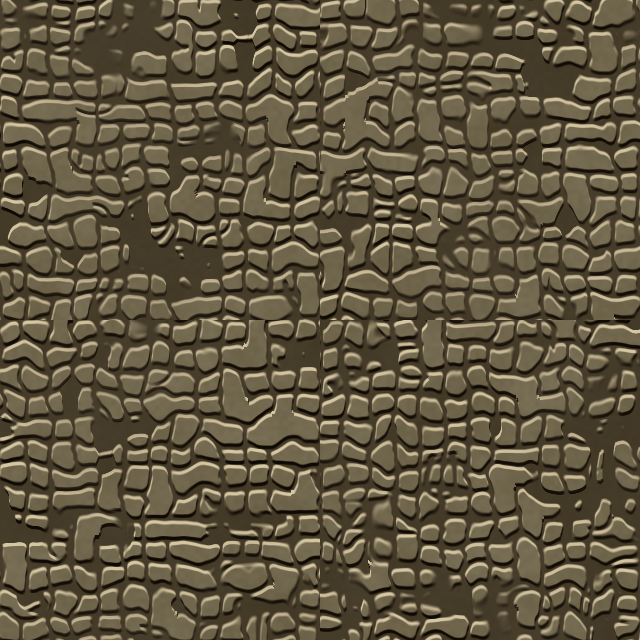
A WebGL 2 fragment shader for this texture:

```glsl
#version 300 es
precision highp float;

uniform vec2 u_resolution;
out vec4 fragColor;

const float CELLS = 26.0;
const vec3 GROOVE = vec3(0.27, 0.23, 0.16);
const vec3 PLATE = vec3(0.445, 0.405, 0.305);
const vec3 SHADOW = vec3(0.06, 0.035, 0.01);
const vec3 HIGHLIGHT = vec3(0.84, 0.78, 0.64);

float hash(vec2 p) {
    vec3 q = fract(vec3(p.xyx) * 0.1031);
    q += dot(q, q.yzx + 33.33);
    return fract((q.x + q.y) * q.z);
}

float noise(vec2 p) {
    vec2 i = floor(p);
    vec2 f = fract(p);
    f = f * f * (3.0 - 2.0 * f);
    float low = mix(hash(i), hash(i + vec2(1.0, 0.0)), f.x);
    float high = mix(hash(i + vec2(0.0, 1.0)), hash(i + 1.0), f.x);
    return mix(low, high, f.y);
}

float smoothMin(float a, float b, float k) {
    float h = max(k - abs(a - b), 0.0) / k;
    return min(a, b) - 0.25 * h * h * k;
}

// Bends the straight lattice; rows undulate more than columns
vec2 warp(vec2 p) {
    vec2 broad = vec2(noise(p * vec2(0.8, 1.0) + 11.3), noise(p * vec2(1.1, 0.9) + 57.9)) - 0.5;
    vec2 fine = vec2(noise(p * 2.7 + 23.1), noise(p * 2.3 + 71.7)) - 0.5;
    return p + broad * vec2(0.45, 0.65) + fine * vec2(0.14, 0.16);
}

// Signed distance to the groove edge: positive on the plates
float plateDistance(vec2 p) {
    vec2 w = warp(p);
    vec2 line = round(w);
    vec2 cell = floor(w);
    vec2 d = abs(w - line) - vec2(0.09, 0.135);

    // Some lattice edges are missing, which joins neighbouring plates
    d.x += 0.5 * step(hash(vec2(line.x, cell.y) + 5.0), 0.16);
    d.y += 0.5 * step(hash(vec2(cell.x, line.y) + 91.0), 0.09);
    float dist = smoothMin(d.x, d.y, 0.22);

    // Stray curled cracks and worn patches
    float curl = abs(noise(p * 0.8 + 40.0) - 0.5) * 1.3 - 0.075;
    curl += 0.5 * smoothstep(0.4, 0.55, noise(p * 0.45 + 83.0));
    dist = smoothMin(dist, curl, 0.14);
    return dist - 0.3 * smoothstep(0.8, 0.92, noise(p * 0.7 + 130.0));
}

float plateHeight(vec2 p, float softness) {
    return smoothstep(-softness, softness, plateDistance(p));
}

void main() {
    vec2 uv = gl_FragCoord.xy / u_resolution;

    // Four panels with a slight break where they meet
    vec2 panel = floor(uv * 2.0);
    vec2 p = uv * CELLS + panel * vec2(37.0, 53.0);

    float pixel = CELLS / u_resolution.y;
    float softness = max(0.045, 0.7 * pixel);
    vec2 offset = vec2(0.012, -0.07);

    // Relief lit from above
    float height = plateHeight(p, softness);
    float slope = plateHeight(p + offset, softness) - plateHeight(p - offset, softness);
    float relief = mix(0.65, 1.1, noise(p * 0.3 + 200.0));
    float lit = clamp(slope * relief, -1.0, 1.0);

    // Surface tone with faint grain
    float grain = (noise(p * 5.0) - 0.5) * 0.03 + (noise(p * 0.6 + 17.0) - 0.5) * 0.05;
    vec3 color = mix(GROOVE, PLATE, height) + grain * (0.4 + 0.6 * height);

    color = mix(color, HIGHLIGHT, max(lit, 0.0));
    color = mix(color, SHADOW, max(-lit, 0.0));
    fragColor = vec4(clamp(color, 0.0, 1.0), 1.0);
}
```
